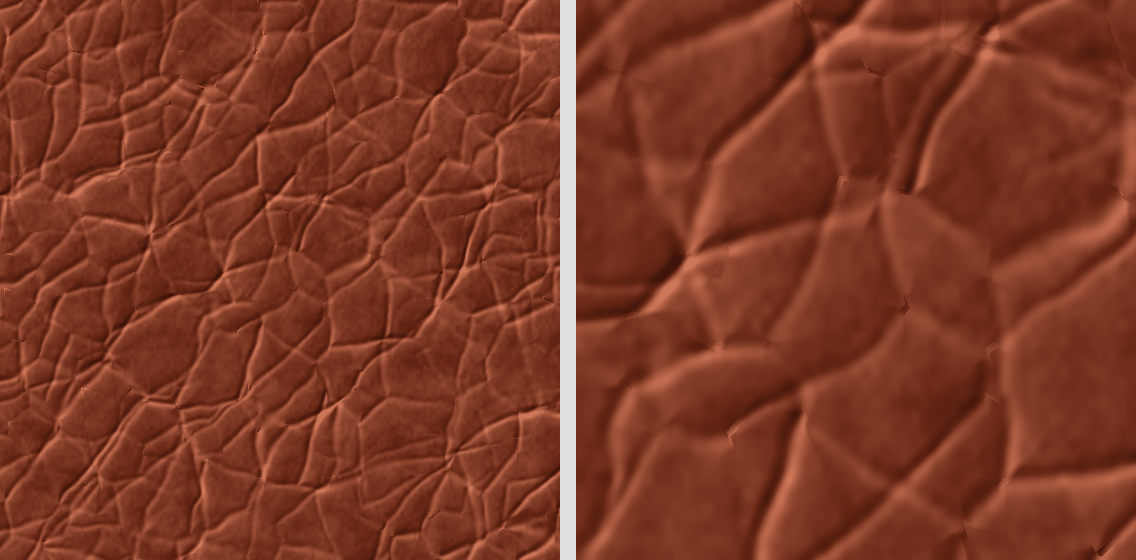
Left: the whole. Right: its middle third, enlarged.
A WebGL 1 fragment shader for this texture:

```glsl
precision highp float;
// Red-brown grained leather: three layers of Voronoi creases, each edge with its
// own depth, are cut into a height field with swells and pores, which is then lit
// obliquely from the upper left.
uniform vec2 u_resolution;

float hash(vec2 p) {
  return fract(sin(dot(p, vec2(127.1, 311.7))) * 43758.5453);
}

vec2 hash2(vec2 p) {
  return vec2(hash(p), hash(p + vec2(37.3, 17.9)));
}

float noise(vec2 p) {
  vec2 i = floor(p), f = fract(p);
  f = f * f * (3.0 - 2.0 * f);
  return mix(mix(hash(i), hash(i + vec2(1.0, 0.0)), f.x),
             mix(hash(i + vec2(0.0, 1.0)), hash(i + vec2(1.0, 1.0)), f.x), f.y);
}

mat2 rotation(float angle) {
  float c = cos(angle), s = sin(angle);
  return mat2(c, -s, s, c);
}

// Crease depth: a narrow groove plus a wide, soft shoulder along each cell edge.
float creases(vec2 p, float width, float weakest) {
  vec2 cell = floor(p), f = p - cell;
  vec2 nearest = vec2(0.0), toNearest = vec2(8.0);
  for (int y = -1; y <= 1; y++) {
    for (int x = -1; x <= 1; x++) {
      vec2 g = vec2(float(x), float(y));
      vec2 r = g + 0.06 + 0.88 * hash2(cell + g) - f;
      if (dot(r, r) < dot(toNearest, toNearest)) {
        toNearest = r;
        nearest = g;
      }
    }
  }
  float depth = 0.0;
  for (int y = -2; y <= 2; y++) {
    for (int x = -2; x <= 2; x++) {
      vec2 g = nearest + vec2(float(x), float(y));
      vec2 r = g + 0.06 + 0.88 * hash2(cell + g) - f;
      vec2 across = r - toNearest;
      if (dot(across, across) > 0.0001) {
        float d = dot(0.5 * (r + toNearest), normalize(across)) / width;
        float strength = mix(weakest, 1.0, hash(2.0 * cell + g + nearest + 5.3));
        float groove = 0.75 * exp(-d * d) + 0.45 * exp(-0.1 * d * d);
        depth = max(depth, strength * groove);
      }
    }
  }
  return depth;
}

// Total crease depth, with the lines bent by gentle noise.
float creaseDepth(vec2 p) {
  vec2 bend = vec2(noise(p * 9.0), noise(p * 9.0 + 41.0)) - 0.5;
  vec2 wiggle = vec2(noise(p * 34.0 + 7.0), noise(p * 34.0 + 23.0)) - 0.5;
  vec2 q = p + 0.03 * bend + 0.009 * wiggle;
  float fade = 0.5 + 0.8 * noise(p * 15.0 + 3.0);
  float cells = creases(q * vec2(9.0, 7.2) + 11.0, 0.05, 0.5);
  float diagonals = creases(rotation(0.8) * q * vec2(5.6, 8.6) + 31.0, 0.045, 0.4);
  float wrinkles = creases(rotation(0.3) * q * 13.5 + 57.0, 0.08, 0.15);
  return fade * (0.85 * cells + 0.8 * diagonals)
       + 0.5 * wrinkles * smoothstep(0.2, 0.7, noise(p * 8.0 + 19.0));
}

// Low swells and pores of the skin between the creases.
float skin(vec2 p) {
  return 0.45 * noise(p * 24.0) + 0.17 * noise(p * 55.0 + 9.0)
       + 0.045 * noise(p * 130.0 + 5.0);
}

void main() {
  vec2 p = gl_FragCoord.xy / u_resolution.y;
  vec2 toLight = 0.002 * vec2(-0.62, 0.78);

  // Slope towards the light, from two height samples.
  float lower = creaseDepth(p - toLight);
  float upper = creaseDepth(p + toLight);
  float slope = upper - lower + skin(p - toLight) - skin(p + toLight);
  float depth = 0.5 * (lower + upper);

  // Tone: slope, pale worn creases, broad blotches and fine grain.
  float tone = 0.16 + 1.85 * slope + 0.23 * depth;
  tone += 0.22 * (noise(p * 14.0 + 71.0) - 0.5);
  tone += 0.14 * (noise(p * 45.0 + 13.0) - 0.5);
  tone += 0.16 * (noise(p * vec2(170.0, 110.0)) - 0.5);

  vec3 shadow = vec3(0.25, 0.08, 0.04);
  vec3 brown = vec3(0.40, 0.15, 0.08);
  vec3 highlight = vec3(0.74, 0.41, 0.30);
  vec3 color = mix(shadow, brown, clamp(1.0 + 1.8 * tone, 0.0, 1.0));
  color += (highlight - brown) * clamp(tone, 0.0, 1.2);
  gl_FragColor = vec4(color, 1.0);
}
```
